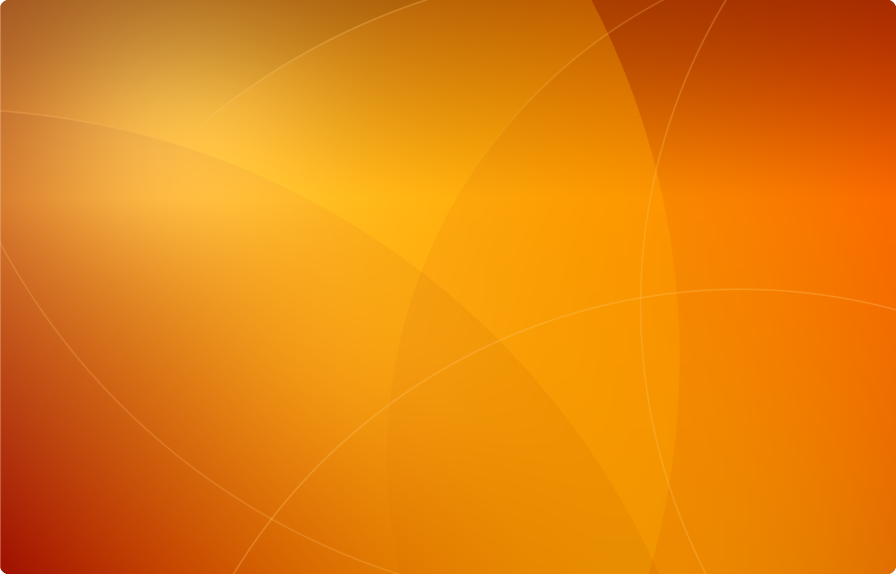
A WebGL 1 fragment shader for this background:

```glsl
precision highp float;
// Warm amber backdrop: soft colour field, large translucent discs, thin arcs and a golden glow.

uniform vec2 u_resolution;

// Signed distance to a circle, negative inside.
float circle(vec2 p, vec2 center, float radius) {
    return length(p - center) - radius;
}

// Antialiased coverage of the inside of a shape.
float fill(float d, float px) {
    return 1.0 - smoothstep(-0.7 * px, 0.7 * px, d);
}

// Thin soft stroke along the border of a shape.
float stroke(float d, float px) {
    return 1.0 - smoothstep(0.0, max(0.0028, px), abs(d));
}

// Round soft spot of light.
float spot(vec2 p, vec2 center, vec2 radius) {
    vec2 q = (p - center) / radius;
    return exp(-dot(q, q));
}

// Smooth cubic through four colours spaced evenly over x = 0..1.
vec3 ramp(float x, vec3 a, vec3 b, vec3 c, vec3 d) {
    float u = 3.0 * x;
    float v = u - 1.0;
    float w = u - 2.0;
    float z = u - 3.0;
    return -a * v * w * z / 6.0 + b * u * w * z / 2.0
           - c * u * v * z / 2.0 + d * u * v * w / 6.0;
}

void main() {
    vec2 uv = gl_FragCoord.xy / u_resolution;
    vec2 size = vec2(1.561, 1.0);
    vec2 p = uv * size;
    float px = 1.0 / u_resolution.y;

    // Colour field: dark top, bright band, deep red lower left
    vec3 top = ramp(uv.x, vec3(0.66, 0.34, 0.12), vec3(0.71, 0.40, 0.05),
                    vec3(0.75, 0.36, 0.0), vec3(0.76, 0.26, 0.0));
    vec3 band = ramp(uv.x, vec3(0.85, 0.48, 0.15), vec3(0.97, 0.67, 0.09),
                     vec3(1.01, 0.64, 0.0), vec3(1.02, 0.48, 0.0));
    vec3 bottom = ramp(uv.x, vec3(0.64, 0.06, 0.0), vec3(0.87, 0.42, 0.0),
                       vec3(0.945, 0.59, 0.0), vec3(0.90, 0.475, 0.0));
    vec3 color = mix(bottom, band, clamp(uv.y / 0.655, 0.0, 1.0));
    color = mix(color, top, pow(clamp((uv.y - 0.655) / 0.345, 0.0, 1.0), 1.1));

    // Golden glow at the upper left, amber lift towards the lower middle
    color += vec3(0.12, 0.19, 0.17) * spot(p, vec2(0.30, 0.79), vec2(0.27, 0.25));
    color += vec3(0.05, 0.065, 0.03) * spot(p, vec2(0.58, 0.38), vec2(0.28, 0.24));

    // Large circles
    float hill = circle(p, vec2(-0.100, -0.5555), 1.366);
    float leftDisc = circle(p, vec2(-0.160, 0.376), 1.344);
    float rightDisc = circle(p, vec2(1.573, 0.204), 0.899);
    float upperArc = circle(p, vec2(1.118, -0.142), 1.2024);
    float sideArc = circle(p, vec2(2.138, 0.469), 1.022);
    float lowArc = circle(p, vec2(1.291, -0.540), 1.036);
    float cornerArc = circle(p, vec2(1.0616, 1.1474), 1.205);

    // Translucent tints
    float high = smoothstep(0.6, 1.0, uv.y);
    vec3 outerTint = mix(vec3(0.985, 0.93, 1.0), vec3(0.88, 0.68, 1.0), high);
    color *= mix(vec3(1.0), vec3(0.97, 0.95, 1.0), fill(hill, px));
    color *= mix(outerTint, vec3(1.0), fill(leftDisc, px));
    vec3 innerTint = mix(vec3(0.992, 0.975, 1.0), vec3(0.98, 0.945, 1.0),
                         smoothstep(0.15, 0.6, uv.y));
    color *= mix(vec3(1.0), innerTint, fill(rightDisc, px));
    float shade = (1.0 - fill(upperArc, px)) * smoothstep(0.75, 0.95, uv.y)
                  * (1.0 - smoothstep(0.9, 1.1, p.x));
    color *= 1.0 - 0.05 * shade;

    // Fine highlights along the arcs, some fading out along their length
    float leftSide = 1.0 - smoothstep(0.8, 1.0, p.x);
    float shine = 0.32 * stroke(lowArc, px);
    shine += 0.29 * stroke(sideArc, px);
    shine += 0.24 * stroke(cornerArc, px) * leftSide;
    shine += 0.32 * stroke(upperArc, px) * smoothstep(0.72, 0.82, uv.y) * leftSide;
    shine += 0.25 * stroke(rightDisc, px) * smoothstep(0.6, 0.95, uv.y);
    shine += 0.25 * stroke(hill, px) * (1.0 - smoothstep(0.1, 0.4, p.x));
    color = mix(color, vec3(1.0, 0.76, 0.40), min(shine, 0.5));

    // Pale left rim and rounded white corners
    color = mix(color, vec3(0.95, 0.80, 0.70), 0.4 * (1.0 - smoothstep(0.0, 0.003, p.x)));
    vec2 q = abs(p - 0.5 * size) - 0.5 * size + 0.017;
    float panel = length(max(q, 0.0)) - 0.017;
    color = mix(vec3(1.0), color, 1.0 - smoothstep(0.0, px, panel));

    gl_FragColor = vec4(clamp(color, 0.0, 1.0), 1.0);
}
```
